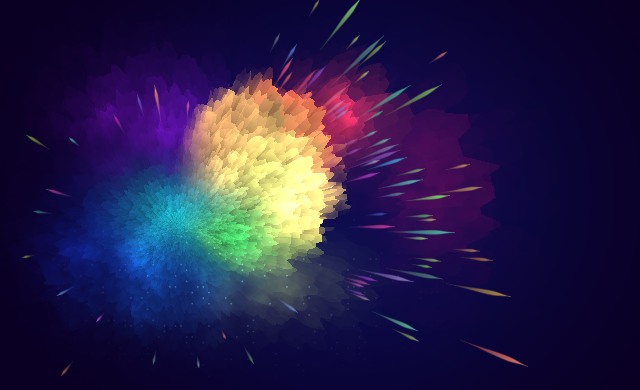
A WebGL 1 fragment shader for this background:

```glsl
precision highp float;
// A burst of rainbow powder with sharp shards and flying needles on deep navy.
uniform vec2 u_resolution;

const float TAU = 6.28318;
const vec2 ORIGIN = vec2(0.46, 0.412); // point from which everything flies out

float hash(vec2 p) {
  return fract(sin(dot(p, vec2(127.1, 311.7))) * 43758.5);
}

float noise(vec2 p) {
  vec2 i = floor(p), f = fract(p);
  f = f * f * (3.0 - 2.0 * f);
  return mix(mix(hash(i), hash(i + vec2(1, 0)), f.x),
             mix(hash(i + vec2(0, 1)), hash(i + vec2(1, 1)), f.x), f.y);
}

float fbm(vec2 p) {
  float sum = 0.0, gain = 0.5;
  for (int i = 0; i < 4; i++) {
    sum += gain * noise(p);
    p = p * 2.03 + 7.1;
    gain *= 0.5;
  }
  return sum;
}

float glow(vec2 p, vec2 center, vec2 radii) {
  vec2 q = (p - center) / radii;
  return exp(-dot(q, q));
}

// Radial cells: xy is the centre of the nearest shard, z its tone
vec3 shard(vec2 d, float count) {
  float rings = count / TAU * 0.5;
  vec2 q = vec2(atan(d.y, d.x) / TAU * count, log(length(d) + 0.02) * rings);
  vec2 nearest = q;
  float best = 9.0, tone = 0.0;
  for (int y = -1; y <= 1; y++) {
    for (int x = -1; x <= 1; x++) {
      vec2 id = floor(q) + vec2(x, y);
      vec2 key = vec2(mod(id.x + 0.5, count), id.y);
      vec2 c = id + 0.15 + 0.7 * vec2(hash(key), hash(key + 41.3));
      vec2 e = q - c;
      float reach = abs(e.x) + abs(e.y) + 0.4 * e.y;
      if (reach < best) {
        best = reach;
        nearest = c;
        tone = hash(key + 9.7) - 0.5 + 0.5 * e.y;
      }
    }
  }
  float angle = nearest.x / count * TAU;
  float radius = exp(nearest.y / rings) - 0.02;
  return vec3(radius * vec2(cos(angle), sin(angle)), tone);
}

// Needle that widens outward and ends in a point
float needle(vec2 d, vec2 dir, float start, float len, float width) {
  float t = (dot(d, dir) - start) / len;
  float across = abs(dir.x * d.y - dir.y * d.x);
  float halfWidth = width * smoothstep(0.0, 0.7, t) * (1.0 - smoothstep(0.7, 1.0, t));
  float px = 1.0 / u_resolution.y;
  float inside = 1.0 - smoothstep(-px, px, across - halfWidth);
  return inside * step(0.0, t) * step(t, 1.0) * (0.25 + 0.75 * t);
}

vec3 addNeedles(vec3 col, vec2 d, vec2 angles, vec2 starts, float longest, float count) {
  for (int i = 0; i < 64; i++) {
    float n = float(i);
    if (n >= count) break;
    vec2 key = vec2(n, count);
    float h = hash(key), k = hash(key + 3.3), m = hash(key + 8.1);
    float angle = mix(angles.x, angles.y, (n + h) / count);
    float len = longest * (0.25 + 0.75 * m * m);
    vec3 hue = 0.6 + 0.4 * cos(TAU * (k + vec3(0.0, 0.33, 0.67)));
    vec3 tint = mix(hue, vec3(0.95, 0.72, 0.5), 0.65 * hash(key + 5.9));
    float a = needle(d, vec2(cos(angle), sin(angle)), mix(starts.x, starts.y, k * k),
                     len, 0.0022 + 0.018 * len);
    col = mix(col, tint, a * (0.55 + 0.45 * h));
  }
  return col;
}

// Dim powder clouds behind the bright body
vec3 haze(vec2 w) {
  return vec3(0.32, 0.04, 0.42) * glow(w, vec2(0.40, 0.69), vec2(0.19, 0.14))
       + vec3(0.85, 0.16, 0.12) * glow(w, vec2(0.86, 0.71), vec2(0.13, 0.10))
       + vec3(0.30, 0.01, 0.06) * glow(w, vec2(1.14, 0.53), vec2(0.13, 0.19))
       + vec3(0.01, 0.05, 0.24) * glow(w, vec2(0.25, 0.38), vec2(0.15, 0.15))
       + vec3(0.03, 0.24, 0.40) * glow(w, vec2(0.44, 0.32), vec2(0.18, 0.13))
       + vec3(0.28, 0.32, 0.08) * glow(w, vec2(0.73, 0.27), vec2(0.16, 0.10));
}

// Bright body: peach rim, coral corner, yellow heart, teal and green flank
vec3 addBody(vec3 col, vec2 w) {
  float rim = length((w - vec2(0.665, 0.545)) / vec2(0.228, 0.265));
  float body = (1.0 - smoothstep(0.86, 1.02, rim))
             * smoothstep(0.43, 0.57, w.x) * smoothstep(0.24, 0.42, w.y);
  vec3 tint = mix(vec3(0.90, 0.64, 0.42), vec3(0.95, 0.38, 0.30), smoothstep(1.38, 1.52, w.x + w.y));
  tint = mix(tint, vec3(0.72, 0.84, 0.42), 1.0 - smoothstep(0.34, 0.48, w.y));
  tint = mix(tint, vec3(0.98, 0.95, 0.50), min(1.0, 1.3 * glow(w, vec2(0.72, 0.52), vec2(0.14, 0.14))));
  tint += 0.22 * glow(w, vec2(0.77, 0.51), vec2(0.07, 0.08));
  col = mix(col, tint, body);
  col = mix(col, vec3(0.10, 0.70, 0.78), 0.92 * glow(w, vec2(0.45, 0.455), vec2(0.14, 0.095)));
  return mix(col, vec3(0.22, 0.88, 0.42), 0.85 * glow(w, vec2(0.60, 0.39), vec2(0.10, 0.075)));
}

void main() {
  vec2 p = gl_FragCoord.xy / u_resolution.y;
  vec2 d = p - ORIGIN;

  // Backdrop
  float edge = smoothstep(0.1, 0.95, length((p - vec2(0.9, 0.5)) * vec2(1.0, 1.1)));
  vec3 col = mix(vec3(0.04, 0.04, 0.30), vec3(0.04, 0.0, 0.14), edge);

  // Powder, sampled at the shard centres for a broken, spiky look
  vec3 large = shard(d, 70.0), small = shard(d, 150.0);
  float cloud = fbm(p * 11.0);
  vec2 w = ORIGIN + mix(d, mix(large.xy, small.xy, 0.45), 0.85) + 0.05 * (cloud - 0.47);
  col = addBody(col + haze(w) * (0.45 + cloud), w);
  float matter = smoothstep(0.25, 0.9, max(col.r, max(col.g, col.b)));
  col *= 1.0 + matter * (0.22 * large.z + 0.2 * small.z + 0.5 * (cloud - 0.47));

  // Fine sparks around the lower half
  vec2 cell = floor(p * 70.0), f = fract(p * 70.0) - 0.5;
  float spark = step(0.9, hash(cell)) * (1.0 - smoothstep(0.05, 0.25, length(f)));
  col += spark * 0.35 * glow(p, vec2(0.62, 0.28), vec2(0.32, 0.16)) * vec3(0.5, 0.8, 0.7);

  // Needles: a dense fan to the right, a few stray ones elsewhere
  col = addNeedles(col, d, vec2(-0.45, 1.12), vec2(0.43, 0.78), 0.2, 60.0);
  col = addNeedles(col, d, vec2(1.3, 5.7), vec2(0.28, 0.46), 0.1, 18.0);
  gl_FragColor = vec4(clamp(col, 0.0, 1.0), 1.0);
}
```
